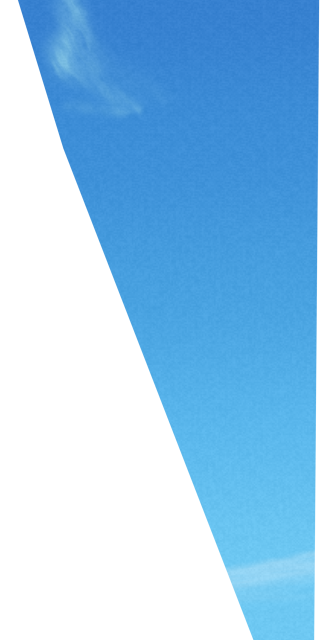
A Shadertoy shader for this texture:

```glsl
const vec3 PAPER = vec3(1.0);
const vec3 SKY_TOP = vec3(0.215, 0.505, 0.815);
const vec3 SKY_HIGH = vec3(0.24, 0.56, 0.845);
const vec3 SKY_MID = vec3(0.285, 0.635, 0.88);
const vec3 SKY_LOW = vec3(0.35, 0.715, 0.925);
const vec3 SKY_BASE = vec3(0.43, 0.785, 0.95);
const vec3 WISP_COLOR = vec3(0.50, 0.76, 0.89);
const vec3 BAND_COLOR = vec3(0.63, 0.85, 0.96);

// Panel corners, in units of canvas height
const vec2 LEFT_TOP = vec2(0.0280, 1.0);
const vec2 LEFT_BEND = vec2(0.0990, 0.768);
const vec2 LEFT_BASE = vec2(0.3960, 0.0);
const vec2 RIGHT_TOP = vec2(0.4987, 1.0);
const vec2 RIGHT_BASE = vec2(0.4909, 0.0);

const float GRAIN_CELLS = 420.0;
const float GRAIN_AMOUNT = 0.035;
const float WISP_AMOUNT = 0.9;
const float BAND_AMOUNT = 0.75;

float hash(vec2 p) {
    return fract(sin(dot(p, vec2(127.1, 311.7))) * 43758.545);
}

float noise(vec2 p) {
    vec2 i = floor(p), f = fract(p);
    f = f * f * (3.0 - 2.0 * f);
    return mix(mix(hash(i), hash(i + vec2(1, 0)), f.x),
               mix(hash(i + vec2(0, 1)), hash(i + vec2(1, 1)), f.x), f.y);
}

float fbm(vec2 p) {
    float sum = 0.0, weight = 0.5;
    for (int i = 0; i < 4; i++) {
        sum += weight * noise(p);
        p = mat2(1.6, 1.2, -1.2, 1.6) * p + 7.3;
        weight *= 0.5;
    }
    return sum;
}

// Signed distance to the line a-b, positive on its right when going down
float sideDistance(vec2 p, vec2 a, vec2 b) {
    vec2 d = normalize(b - a);
    return dot(p - a, vec2(-d.y, d.x));
}

// Soft stroke whose radius runs from ra to rb
float softStroke(vec2 p, vec2 a, vec2 b, float ra, float rb) {
    vec2 pa = p - a, ba = b - a;
    float t = clamp(dot(pa, ba) / dot(ba, ba), 0.0, 1.0);
    float d = length(pa - ba * t) / mix(ra, rb, t);
    return exp(-d * d);
}

vec3 skyGradient(vec2 p) {
    float y = p.y + 0.05 * (0.3 - p.x);
    vec3 c = mix(SKY_BASE, SKY_LOW, smoothstep(0.08, 0.38, y));
    c = mix(c, SKY_MID, smoothstep(0.30, 0.56, y));
    c = mix(c, SKY_HIGH, smoothstep(0.50, 0.80, y));
    return mix(c, SKY_TOP, smoothstep(0.76, 1.0, y));
}

float wispCloud(vec2 p) {
    vec2 q = p + 0.022 * (vec2(fbm(p * 28.0), fbm(p * 28.0 + 19.0)) - 0.47);
    float body = 0.60 * softStroke(q, vec2(0.108, 1.01), vec2(0.100, 0.905), 0.022, 0.020);
    body += 0.40 * softStroke(q, vec2(0.125, 0.975), vec2(0.145, 0.90), 0.014, 0.020);
    body += 0.38 * softStroke(q, vec2(0.100, 0.90), vec2(0.210, 0.830), 0.026, 0.012);
    body += 0.25 * softStroke(q, vec2(0.112, 0.832), vec2(0.215, 0.824), 0.010, 0.006);
    body += 0.10 * softStroke(q, vec2(0.14, 0.92), vec2(0.25, 0.85), 0.025, 0.020);
    // Fibres follow the drift toward the lower right
    vec2 along = normalize(vec2(0.55, -0.83));
    vec2 fibre = vec2(dot(q, along) * 18.0, dot(q, vec2(-along.y, along.x)) * 90.0);
    return clamp(body * (0.25 + 1.35 * fbm(fibre)), 0.0, 1.0);
}

float bandCloud(vec2 p) {
    float crest = 0.1140 + 0.19 * (p.x - 0.354);
    float depth = crest - p.y + 0.008 * (fbm(p * vec2(25.0, 60.0)) - 0.47);
    float band = smoothstep(-0.004, 0.010, depth) * (1.0 - smoothstep(0.022, 0.065, depth));
    float streak = fbm(vec2(p.x * 14.0, (p.y - 0.12 * p.x) * 130.0));
    float trail = 0.25 * exp(-pow((p.y - 0.066 - 0.04 * (p.x - 0.42)) / 0.007, 2.0));
    return clamp(band * (0.45 + 0.9 * streak) + trail * streak * 1.5, 0.0, 1.0);
}

void mainImage(out vec4 fragColor, in vec2 fragCoord) {
    vec2 p = fragCoord / iResolution.y;
    float pixel = 1.0 / iResolution.y;

    // Sky and clouds
    vec3 sky = skyGradient(p);
    sky = mix(sky, WISP_COLOR, WISP_AMOUNT * wispCloud(p));
    sky = mix(sky, BAND_COLOR, BAND_AMOUNT * bandCloud(p));

    // Fine film grain
    float grain = noise(p * GRAIN_CELLS) + 0.5 * noise(p * GRAIN_CELLS * 0.45) - 0.75;
    sky += GRAIN_AMOUNT * grain * vec3(1.1, 0.9, 0.8);

    // Slanted panel
    float left = min(sideDistance(p, LEFT_TOP, LEFT_BEND),
                     sideDistance(p, LEFT_BEND, LEFT_BASE));
    float upper = sideDistance(p, LEFT_TOP, LEFT_BEND);
    float lower = sideDistance(p, LEFT_BEND, LEFT_BASE);
    left = p.y > LEFT_BEND.y ? upper : lower;
    float right = -sideDistance(p, RIGHT_TOP, RIGHT_BASE);
    float panel = smoothstep(-0.7 * pixel, 0.7 * pixel, min(left, right));

    fragColor = vec4(mix(PAPER, sky, panel), 1.0);
}
```
